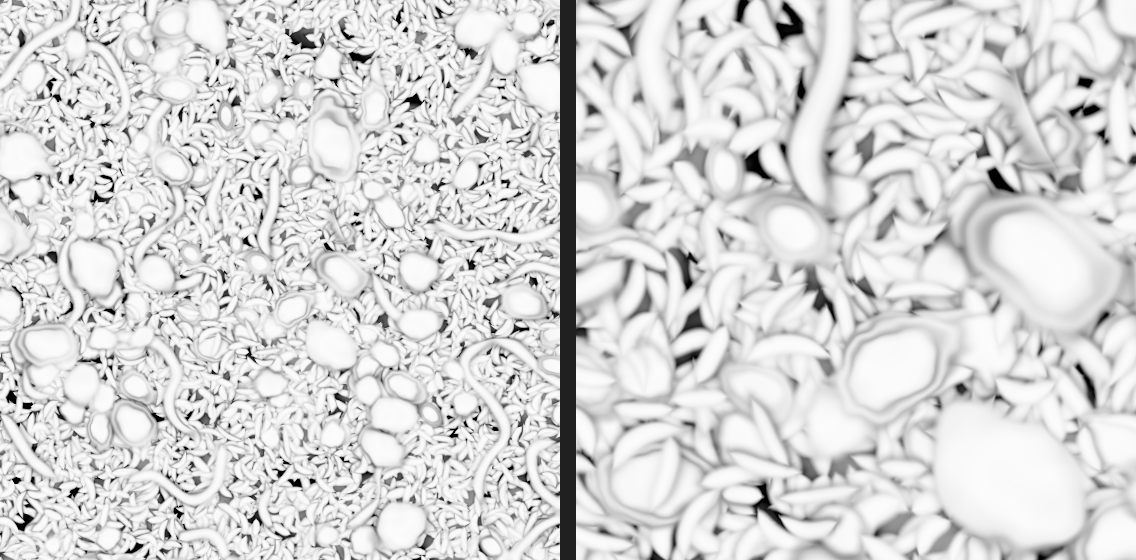
Left, the full canvas; right, a detail of the centre.
This texture map is drawn by a Shadertoy shader. Its source:

```glsl
// Ambient occlusion map of mossy ground: long curved blades piled in layers,
// with winding twigs and soft pebbles among them. Each shape darkens what
// lies just outside its edge and covers the rest with a pale face.

#define BLADE_LAYERS 7
#define BLADE_CELLS 28.0
#define PEBBLE_SHARE 0.34
#define TWIG_WIDTH 0.009
#define FACE_TONE 0.93
#define RIM_DARKENING 0.13
#define BLADE_SOFTNESS 0.0023
#define PEBBLE_SOFTNESS 0.0050
#define WARP_AMOUNT 0.008
#define TONE_GAMMA 0.42
#define OCCLUSION_GAIN 1.48
#define OCCLUSION_POWER 1.32

vec3 hash3(vec3 p) {
    p = fract(p * vec3(0.1031, 0.1030, 0.0973));
    p += dot(p, p.yxz + 33.33);
    return fract((p.xxy + p.yxx) * p.zyx);
}

float cornerSlope(vec2 cell, vec2 offset) {
    float angle = 6.2832 * hash3(vec3(cell, 71.0)).x;
    return dot(vec2(cos(angle), sin(angle)), offset);
}

// Gradient noise, roughly -1 to 1
float noise(vec2 p) {
    vec2 i = floor(p), f = p - i;
    vec2 u = f * f * f * (f * (f * 6.0 - 15.0) + 10.0);
    vec2 e = vec2(1.0, 0.0);
    float low = mix(cornerSlope(i, f), cornerSlope(i + e.xy, f - e.xy), u.x);
    float high = mix(cornerSlope(i + e.yx, f - e.yx), cornerSlope(i + e.xx, f - e.xx), u.x);
    return 1.4 * mix(low, high, u.y);
}

mat2 rotation(float a) {
    return mat2(cos(a), sin(a), -sin(a), cos(a));
}

// Cast a soft contact shadow, then cover with a face that dims at its rim
float lay(float tone, float d, float shadow, float reach, float rim, float softness) {
    float fall = 1.0 - clamp(d / reach, 0.0, 1.0);
    tone *= 1.0 - shadow * fall * fall;
    float face = FACE_TONE - RIM_DARKENING * smoothstep(-rim, 0.0, d);
    return mix(face, tone, smoothstep(-softness, softness, d));
}

// Tapered, bent blade centred on the origin
float bladeDistance(vec2 q, float halfLength, float halfWidth, float bend) {
    q.y -= bend * q.x * q.x / halfLength;
    float t = clamp(q.x / halfLength, -1.0, 1.0);
    return length(vec2(q.x - t * halfLength, q.y)) - halfWidth * (1.0 - t * t * t * t);
}

float layBlades(float tone, vec2 p, float layer, float patchiness) {
    p += layer * vec2(0.137, 0.071);
    vec2 home = floor(p * BLADE_CELLS);
    for (int y = -1; y <= 1; y++)
    for (int x = -1; x <= 1; x++) {
        vec2 cell = home + vec2(x, y);
        vec3 a = hash3(vec3(cell, layer + 3.0));
        vec3 b = hash3(vec3(cell, layer + 19.0));
        vec2 centre = (cell + 0.5 + 0.9 * (a.xy - 0.5)) / BLADE_CELLS;
        float angle = 3.0 * noise(centre * 6.0) + 3.2 * (a.z - 0.5);
        vec2 q = rotation(angle) * (p - centre);
        float d = bladeDistance(q, mix(0.014, 0.025, b.x), mix(0.0044, 0.0067, b.y), b.z - 0.5);
        // The shadow is deeper along one side and in crowded patches
        float side = smoothstep(-0.006, 0.006, q.y);
        float shadow = mix(0.15, 0.85, fract(b.x * 7.0 + b.y)) * mix(0.25, 1.0, side);
        tone = lay(tone, d, shadow * mix(0.7, 1.15, patchiness), 0.0075, 0.005, BLADE_SOFTNESS);
    }
    return tone;
}

// Bands along noise contours, thinned away by a second noise
float twigDistance(vec2 p) {
    vec2 s = p * 5.5 + 8.3;
    float e = 0.02;
    float n = noise(s);
    vec2 slope = vec2(noise(s + vec2(e, 0.0)) - n, noise(s + vec2(0.0, e)) - n) / e;
    float away = abs(n) / (5.5 * max(length(slope), 0.5));
    return away - TWIG_WIDTH + 0.05 * smoothstep(0.1, -0.4, noise(p * 5.0 + 31.0));
}

float layPebbles(float tone, vec2 p, float cells, float patchiness) {
    vec2 home = floor(p * cells);
    float wobble = 0.24 * noise(p * cells * 2.5) + 0.12 * noise(p * cells * 5.5);
    float shadow = mix(0.2, 0.92, patchiness);
    float reach = min(0.014, 0.13 / cells);
    for (int y = -1; y <= 1; y++)
    for (int x = -1; x <= 1; x++) {
        vec2 cell = home + vec2(x, y);
        vec3 a = hash3(vec3(cell, cells));
        vec3 b = hash3(vec3(cell, cells + 40.0));
        vec2 centre = (cell + 0.5 + 0.8 * (a.xy - 0.5)) / cells;
        if (a.z > PEBBLE_SHARE + 0.9 * noise(centre * 4.0)) continue;
        float radius = mix(0.20, 0.42, b.x) / cells;
        vec2 q = rotation(6.2832 * b.y) * (p - centre);
        float d = radius * (length(q / (radius * vec2(1.15, mix(0.75, 1.0, b.z)))) - 1.0 + wobble);
        // Some pebbles lie inside a raised collar
        if (b.z < 0.25) tone = lay(tone, d - 0.35 * radius, shadow, reach, 0.3 * radius, PEBBLE_SOFTNESS);
        tone = lay(tone, d, shadow, reach, 0.4 * radius, PEBBLE_SOFTNESS);
    }
    return tone;
}

void mainImage(out vec4 fragColor, in vec2 fragCoord) {
    vec2 p = fragCoord / iResolution.y;
    p += WARP_AMOUNT * vec2(noise(p * 13.0), noise(p * 13.0 + 50.0));
    float patchiness = smoothstep(-0.5, 0.6, noise(p * 14.0 + 5.0));

    // Gaps are darkest in scattered patches
    float tone = mix(0.35, 0.01, patchiness);
    for (int i = 0; i < BLADE_LAYERS; i++) {
        // Small pebbles lie under the topmost blades
        if (i == BLADE_LAYERS - 1) tone = layPebbles(tone, p, 19.0, patchiness);
        tone = layBlades(tone, p, float(i), patchiness);
    }
    tone = lay(tone, twigDistance(p), 0.3 + 0.5 * patchiness, 0.013, 0.009, 0.004);
    tone = layPebbles(tone, p, 14.0, patchiness);
    tone = layPebbles(tone, p, 9.0, patchiness);

    // Faint unevenness, then lift the midtones and deepen the gaps
    tone -= 0.08 * abs(noise(p * 26.0));
    float occlusion = 1.0 - pow(clamp(tone, 0.0, 1.0), TONE_GAMMA);
    occlusion = OCCLUSION_GAIN * pow(occlusion, OCCLUSION_POWER);
    fragColor = vec4(vec3(clamp(1.0 - occlusion, 0.0, 1.0)), 1.0);
}
```
